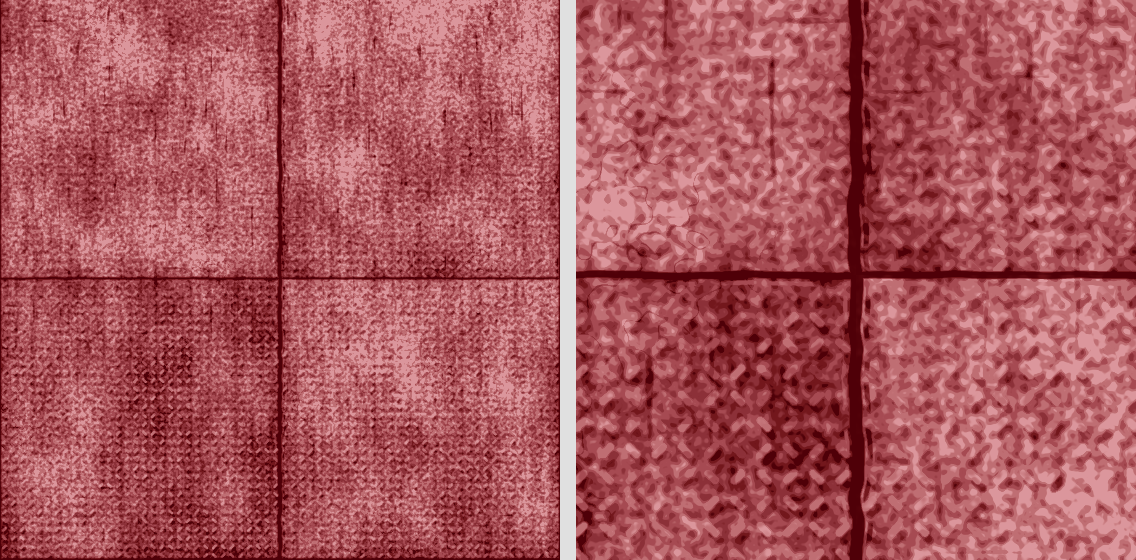
Left: the whole. Right: its middle third, enlarged.
A Shadertoy shader for this texture:

```glsl
// Four worn red metal plates, two across and two down, split by dark seams.
// Layered gradient noise gives stains, grain and scratches; a 64 by 64 grid of
// alternating diagonal dashes forms the tread; tone is mapped to six reds.

const float TREAD_CELLS = 64.0;
const vec2 SEAM = vec2(0.5, 0.503);

const vec3 REDS[6] = vec3[6](
    vec3(0.31, 0.00, 0.03), vec3(0.45, 0.09, 0.11), vec3(0.55, 0.19, 0.22),
    vec3(0.65, 0.29, 0.32), vec3(0.75, 0.43, 0.45), vec3(0.86, 0.59, 0.61));

// Unit gradient direction for a lattice corner
vec2 cornerGradient(vec2 corner) {
    vec3 p = fract(corner.xyx * vec3(0.1031, 0.1030, 0.0973));
    p += dot(p, p.yzx + 33.33);
    float angle = 6.2832 * fract((p.x + p.y) * p.z);
    return vec2(cos(angle), sin(angle));
}

float gradientNoise(vec2 p) {
    vec2 i = floor(p), f = fract(p);
    vec2 u = f * f * f * (f * (f * 6.0 - 15.0) + 10.0);
    vec2 e = vec2(0.0, 1.0);
    float low = mix(dot(cornerGradient(i), f),
                    dot(cornerGradient(i + e.yx), f - e.yx), u.x);
    float high = mix(dot(cornerGradient(i + e), f - e),
                     dot(cornerGradient(i + e.yy), f - e.yy), u.x);
    return mix(low, high, u.y);
}

float fbm(vec2 p, int octaves, float gain) {
    float sum = 0.0, weight = 1.0;
    for (int k = 0; k < octaves; k++) {
        sum += weight * gradientNoise(p);
        p = mat2(1.6, 1.2, -1.2, 1.6) * p + 17.3;
        weight *= gain;
    }
    return sum;
}

// Soft band of given half width around zero
float band(float d, float halfWidth, float blur) {
    return 1.0 - smoothstep(halfWidth - blur, halfWidth + blur, abs(d));
}

// Coverage of the diagonal dashes; direction alternates from cell to cell
float treadDash(vec2 p, float blur) {
    vec2 cell = floor(p);
    float side = mod(cell.x + cell.y, 2.0) * 2.0 - 1.0;
    vec2 q = fract(p) - 0.5;
    vec2 along = vec2(side, 1.0) * 0.7071;
    float d = length(q - along * clamp(dot(q, along), -0.2, 0.2));
    return band(d, 0.15, blur);
}

// Broad brightness of each plate, falling toward its lower edge
float plateTone(vec2 uv) {
    vec2 plate = step(SEAM, uv);
    vec2 local = (uv - plate * SEAM) / mix(SEAM, 1.0 - SEAM, plate);
    float lower = mix(0.53 - 0.10 * (local.x - 0.5), 0.66, plate.x);
    float upper = mix(0.71, 0.68, plate.x);
    float fall = mix(0.08, 0.26, plate.x);
    return mix(lower, upper, plate.y) + fall * (local.y - 0.5);
}

// Dark scratches, pits and fine cracks
float damage(vec2 uv) {
    float height = smoothstep(0.1, 0.8, uv.y);
    float vertical = smoothstep(0.36, 0.55, gradientNoise(uv * vec2(110.0, 17.0) + 5.0));
    float level = smoothstep(0.42, 0.58, gradientNoise(uv * vec2(18.0, 120.0) + 41.0));
    float pits = smoothstep(0.34, 0.50, gradientNoise(uv * 83.0 + 23.0));
    float patches = smoothstep(0.18, 0.42, gradientNoise(uv * 6.0 + 9.4));
    float cracks = band(fbm(uv * 27.0, 3, 0.6), 0.03, 0.025) * patches;
    return vertical * (0.25 + 0.6 * height) + 0.5 * level + 0.4 * pits + 0.45 * cracks;
}

// Maps tone from 0 to 1 onto the reds, with softened steps
vec3 redRamp(float tone) {
    float t = clamp(tone, 0.0, 1.0) * 5.0;
    int k = int(min(floor(t), 4.0));
    return mix(REDS[k], REDS[k + 1], smoothstep(0.25, 0.75, t - float(k)));
}

void mainImage(out vec4 fragColor, in vec2 fragCoord) {
    vec2 uv = fragCoord / iResolution.xy;
    float pixel = 1.0 / min(iResolution.x, iResolution.y);

    // Stains, vertical streaks and fine grain
    float tone = plateTone(uv) + 0.04;
    tone += 0.40 * fbm(uv * vec2(6.0, 5.0) + 3.7, 5, 0.65);
    tone += 0.22 * gradientNoise(uv * vec2(58.0, 7.0) + 12.0);
    tone += 0.42 * gradientNoise(uv * 117.0) + 0.42 * gradientNoise(uv * 211.0 + 7.5);
    tone -= 0.55 * damage(uv);

    // Tread: lit dashes with a shadow beside them, worn away toward the top
    vec2 treadPos = uv * TREAD_CELLS;
    float blur = max(0.05, 0.7 * pixel * TREAD_CELLS);
    float wear = 0.95 - 0.75 * smoothstep(0.25, 0.95, uv.y - 0.2 * (uv.x - 0.5));
    wear = clamp(wear + 0.6 * fbm(uv * 9.0 + 31.0, 3, 0.6), 0.08, 1.0);
    wear *= 0.8 + 0.6 * gradientNoise(treadPos * 0.7 + 2.6);
    tone -= 0.32 * wear * treadDash(treadPos + vec2(-0.18, 0.30), blur);
    tone = mix(tone, 0.98, 0.85 * wear * treadDash(treadPos, blur));

    // Grime along seams and outer borders
    vec2 fromSeam = uv - SEAM;
    fromSeam.x += 0.003 * gradientNoise(vec2(uv.y * 60.0, 4.5));
    fromSeam.y += 0.0015 * gradientNoise(vec2(uv.x * 40.0, 8.5));
    vec2 border = min(uv, 1.0 - uv);
    float edge = min(min(abs(fromSeam.x), abs(fromSeam.y)), min(border.x, uv.y));
    tone -= 0.22 * exp(-edge * 75.0) * (1.0 + gradientNoise(uv * 31.0));

    // Seams: dark grooves, a broken bright lip and a thin second line
    float broken = smoothstep(-0.12, 0.15, gradientNoise(uv * 73.0 + 19.0));
    float lip = max(band(fromSeam.y + 0.0050, 0.0014, pixel),
                    band(fromSeam.x + 0.0065, 0.0012, pixel) * step(uv.y, SEAM.y));
    tone = mix(tone, 0.80, 0.65 * lip * broken);
    tone -= 0.5 * broken * band(fromSeam.x - 0.0070, 0.0015, pixel);
    float groove = max(band(fromSeam.x, 0.0038, pixel), band(fromSeam.y, 0.0022, pixel));
    groove = max(groove, max(band(border.x, 0.0022, pixel), band(uv.y, 0.0035, pixel)));
    tone = mix(tone, 0.02, 0.93 * groove);

    fragColor = vec4(redRamp(tone), 1.0);
}
```
